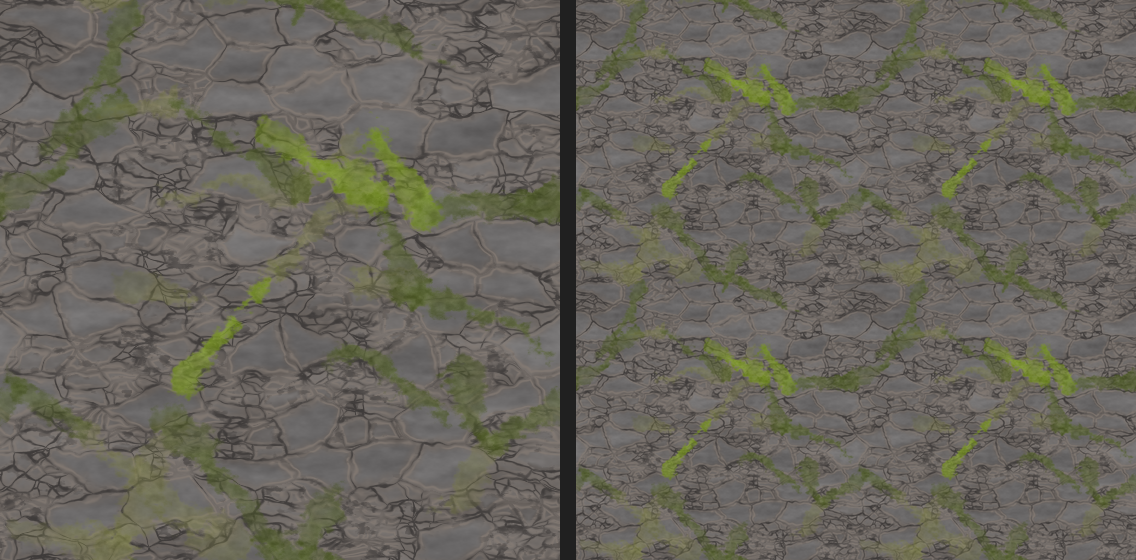
Left, the tile; right, the same tile 2 across and 2 down.
Give the GLSL for this texture, as a Shadertoy shader.

```glsl
// Tileable weathered grey rock: flat cracked slabs and rubble, brushed with moss.
const vec2 SLAB_REPEATS = vec2(8.0, 15.0);
const vec2 CHIP_REPEATS = vec2(15.0, 29.0);
const vec2 CRUMB_REPEATS = vec2(28.0, 50.0);
const vec2 MOSS_REPEATS = vec2(7.0);
const float CHIPPED_SHARE = 0.62;
const float CRUMBLED_SHARE = 0.45;
const float CRACK_WIDTH = 0.0034;
const float RIM_OFFSET = 0.0058;
const float RIM_WIDTH = 0.0038;
const float MOSS_SHARE = 0.58;
const float MOSS_RADIUS = 0.031;
const vec3 STONE_COLOR = vec3(0.425, 0.417, 0.417);
const vec3 DUST_COLOR = vec3(0.448, 0.422, 0.405);
const vec3 RIM_COLOR = vec3(0.525, 0.485, 0.455);
const vec3 CRACK_COLOR = vec3(0.235, 0.222, 0.218);
const vec3 DARK_MOSS = vec3(0.335, 0.385, 0.185);
const vec3 PALE_MOSS = vec3(0.490, 0.500, 0.285);
const vec3 LIME_MOSS = vec3(0.490, 0.610, 0.130);

// Two random values per cell, wrapping after rep cells.
vec2 hash2(vec2 cell, vec2 rep, float seed) {
    uvec2 v = uvec2(mod(cell + 0.5, rep)) + uint(seed) * uvec2(131u, 277u);
    v = v * 1664525u + 1013904223u;
    v.x += v.y * 1664525u;
    v.y += v.x * 1664525u;
    v ^= v >> 16u;
    v.x += v.y * 1664525u;
    v.y += v.x * 1664525u;
    v ^= v >> 16u;
    return vec2(v & 65535u) / 65535.0;
}

float noise(vec2 uv, vec2 rep, float seed) {
    vec2 p = uv * rep, i = floor(p), f = fract(p);
    f = f * f * (3.0 - 2.0 * f);
    float low = mix(hash2(i, rep, seed).x, hash2(i + vec2(1, 0), rep, seed).x, f.x);
    float high = mix(hash2(i + vec2(0, 1), rep, seed).x, hash2(i + 1.0, rep, seed).x, f.x);
    return mix(low, high, f.y);
}

float fbm(vec2 uv, vec2 rep, float seed) {
    float sum = 0.0, amp = 0.533;
    for (int k = 0; k < 4; k++) {
        sum += amp * noise(uv, rep, seed + float(k));
        rep *= 2.0;
        amp *= 0.5;
    }
    return sum;
}

// Cellular noise: x = distance to the border in canvas units, yz = random cell values.
vec3 cells(vec2 uv, vec2 rep, float seed) {
    vec2 p = uv * rep, base = floor(p), f = fract(p);
    vec2 nearCell = vec2(0.0), nearVec = vec2(0.0);
    float best = 9.0;
    for (int y = -1; y <= 1; y++)
    for (int x = -1; x <= 1; x++) {
        vec2 g = vec2(x, y);
        vec2 r = g + 0.08 + 0.84 * hash2(base + g, rep, seed) - f;
        if (dot(r, r) < best) { best = dot(r, r); nearVec = r; nearCell = g; }
    }
    float border = 1.0;
    for (int y = -2; y <= 2; y++)
    for (int x = -2; x <= 2; x++) {
        vec2 g = nearCell + vec2(x, y);
        vec2 r = g + 0.08 + 0.84 * hash2(base + g, rep, seed) - f;
        vec2 across = r - nearVec;
        if (dot(across, across) > 0.0001)
            border = min(border, dot(0.5 * (r + nearVec), across) / length(across * rep));
    }
    return vec3(border, hash2(base + nearCell, rep, seed + 1.0));
}

vec3 rock(vec2 uv) {
    vec2 bend = vec2(fbm(uv, vec2(9, 12), 10.0), fbm(uv, vec2(9, 12), 20.0)) - 0.5;
    vec2 jag = vec2(noise(uv, vec2(70), 30.0), noise(uv, vec2(70), 31.0)) - 0.5;
    vec2 q = uv + bend * vec2(0.065, 0.045) + jag * 0.006;

    // Slabs break into chips, and some chips into crumbs.
    vec3 slab = cells(q, SLAB_REPEATS, 40.0);
    float border = slab.x, shade = slab.z, rubble = 0.0;
    if (slab.y < CHIPPED_SHARE) {
        vec3 chip = cells(q, CHIP_REPEATS, 50.0);
        border = min(border, chip.x);
        shade = chip.z;
        rubble = 0.5;
        if (chip.y < CRUMBLED_SHARE) {
            border = min(border, cells(q, CRUMB_REPEATS, 60.0).x);
            rubble = 1.0;
        }
    }

    float grain = fbm(uv, vec2(48, 80), 70.0);
    float streak = fbm(uv + bend * 0.03, vec2(7, 34), 80.0);
    float wear = fbm(uv, vec2(22, 30), 90.0);
    vec3 col = mix(STONE_COLOR, DUST_COLOR, max(rubble * 0.7, smoothstep(0.02, 0.0, border)));
    col += 0.035 * (shade - 0.5) + 0.12 * (streak - 0.5) + 0.07 * (grain - 0.5);

    // Pale worn rim beside a dark, broken crack.
    float rim = smoothstep(RIM_WIDTH, 0.0, abs(border - RIM_OFFSET));
    col = mix(col, RIM_COLOR, rim * smoothstep(0.3, 0.65, wear) * 0.7);
    float crack = smoothstep(CRACK_WIDTH, 0.0, border - 0.004 * (grain - 0.5));
    col = mix(col, CRACK_COLOR, crack * smoothstep(0.75, 0.3, wear) * 0.9);
    float pits = smoothstep(0.56, 0.72, grain) * smoothstep(0.016, 0.004, border);
    return mix(col, CRACK_COLOR, pits * (0.25 + 0.3 * rubble));
}

// Tapered strokes linking scattered points, so that the moss branches.
vec3 addMoss(vec3 col, vec2 uv) {
    float lumps = fbm(uv, vec2(14, 18), 100.0) - 0.5;
    float specks = fbm(uv, vec2(80, 100), 110.0) - 0.5;
    vec2 p = uv * MOSS_REPEATS + 0.35 * (vec2(noise(uv, vec2(12), 120.0), noise(uv, vec2(12), 121.0)) - 0.5);
    vec2 base = floor(p);
    for (int y = -2; y <= 2; y++)
    for (int x = -2; x <= 1; x++) {
        vec2 c = base + vec2(x, y);
        vec2 pick = hash2(c, MOSS_REPEATS, 130.0);
        if (pick.x > MOSS_SHARE) continue;
        vec2 style = hash2(c, MOSS_REPEATS, 131.0);
        vec2 next = c + vec2(1.0, floor(pick.y * 3.0) - 1.0);
        vec2 a = c + 0.15 + 0.7 * hash2(c, MOSS_REPEATS, 132.0);
        vec2 b = next + 0.15 + 0.7 * hash2(next, MOSS_REPEATS, 132.0);
        float along = clamp(dot(p - a, b - a) / dot(b - a, b - a), 0.0, 1.0);
        float dist = length((p - a - along * (b - a)) / MOSS_REPEATS);
        float radius = MOSS_RADIUS * mix(1.0, 0.35, style.y > 0.5 ? along : 1.0 - along);
        float edge = dist - radius + 0.055 * lumps + 0.035 * specks;
        float cover = smoothstep(0.007, -0.009, edge);
        vec3 tint = style.x < 0.45 ? DARK_MOSS : style.x < 0.76 ? PALE_MOSS : LIME_MOSS;
        float opacity = style.x < 0.45 ? 0.7 : style.x < 0.76 ? 0.48 : 0.75;
        tint += 0.22 * specks + 0.1 * lumps;
        col = mix(col, tint, cover * opacity * clamp(0.85 + 1.2 * lumps, 0.4, 1.0));
    }
    return col;
}

void mainImage(out vec4 fragColor, in vec2 fragCoord) {
    vec2 uv = fragCoord / iResolution.xy;
    fragColor = vec4(clamp(addMoss(rock(uv), uv), 0.0, 1.0), 1.0);
}
```
